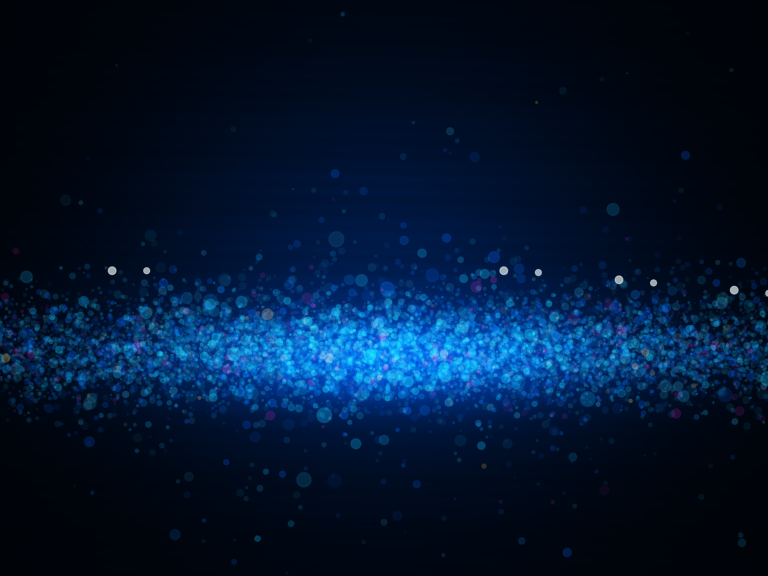
Reproduce this background procedurally as a WebGL 2 fragment shader.

```glsl
#version 300 es
precision highp float;
// A glittering horizontal band of blue bokeh discs over a dark navy glow.
// Rotated hash grids of shrinking cell size each scatter one disc per cell;
// a density curve thins the discs away from the band, and they blend by screen.

#define BAND_Y -0.112
#define BAND_X 0.02
#define BAND_UP 0.090
#define BAND_DOWN 0.078
#define LAYERS 26
#define CELL_BIG 0.056
#define CELL_SMALL 0.011
#define HALO_DENSITY 0.13
#define DISC_GAIN 0.78

uniform vec2 u_resolution;
out vec4 fragColor;

const vec3 NIGHT = vec3(0.0, 0.016, 0.042);
const vec3 NAVY = vec3(0.0, 0.080, 0.225);
const vec3 ROYAL = vec3(0.0, 0.20, 0.56);
const vec3 BLUE = vec3(0.02, 0.30, 0.88);
const vec3 CYAN = vec3(0.06, 0.72, 0.96);
const vec3 TEAL = vec3(0.14, 0.52, 0.66);
const vec3 MAGENTA = vec3(0.62, 0.06, 0.52);
const vec3 GOLD = vec3(0.80, 0.62, 0.12);

vec3 hash3(vec3 p) {
    p = fract(p * vec3(0.1031, 0.1030, 0.0973));
    p += dot(p, p.yxz + 33.33);
    return fract((p.xxy + p.yxx) * p.zyx);
}

float gauss(float x, float width) {
    return exp(-x * x / (width * width));
}

vec3 screenBlend(vec3 a, vec3 b) {
    return 1.0 - (1.0 - a) * (1.0 - clamp(b, 0.0, 1.0));
}

// Soft-edged disc with a slightly brighter rim
float disc(float d, float r, float soft) {
    float body = 1.0 - smoothstep(r - soft, r + soft, d);
    return body * (0.85 + 0.15 * smoothstep(0.5 * r, r, d));
}

// Chance that a disc exists at a place, given how large it is (0 to 1)
float density(vec2 c, float size) {
    float dy = c.y - BAND_Y;
    float spread = dy > 0.0 ? BAND_UP : BAND_DOWN;
    float core = gauss(dy, spread * mix(0.75, 1.1, size));
    float halo = HALO_DENSITY * gauss(dy, 0.22) * gauss(c.x, 0.6) * size;
    return core * mix(0.62, 0.95, gauss(c.x - BAND_X, 0.45)) + halo;
}

vec3 discTint(float pick) {
    vec3 tint = mix(BLUE, CYAN, smoothstep(0.25, 0.6, pick));
    tint = mix(tint, TEAL, step(0.72, pick));
    tint = mix(tint, MAGENTA, step(0.95, pick));
    return mix(tint, GOLD, step(0.988, pick));
}

// Broad vignette, band light and faint horizontal streaks
vec3 backdrop(vec2 p) {
    float dy = p.y - BAND_Y;
    float dx = p.x - BAND_X;
    vec3 col = NIGHT * mix(0.5, 1.0, gauss(p.x, 0.6));
    col += NAVY * gauss(p.x, 0.42) * gauss(p.y - 0.01, 0.34);
    float streak = sin(p.y * 91.0 + sin(p.x * 3.0)) * sin(p.y * 157.0 + p.x * 2.0);
    col *= 1.0 + 0.07 * streak;
    col += ROYAL * gauss(dx, 0.34) * gauss(dy + 0.012, 0.075);
    return col + ROYAL * 0.16 * gauss(dx, 0.6) * gauss(dy, 0.15);
}

// One grid of discs, returned as light
vec3 discLayer(vec2 p, float index, float soft) {
    float size = 1.0 - sqrt(index / float(LAYERS - 1));
    float cell = mix(CELL_SMALL, CELL_BIG, size);
    float angle = index * 2.4 + 0.3;
    mat2 turn = mat2(cos(angle), sin(angle), -sin(angle), cos(angle));
    vec2 shift = vec2(7.3, 3.7) * (index + 1.0);
    vec2 id = floor(turn * p / cell + shift);
    vec3 place = hash3(vec3(id + 200.0, index + 1.0));
    vec3 look = hash3(vec3(id + 517.0, index + 41.0));
    float radius = mix(0.10, 0.25, place.z);
    vec2 inCell = mix(vec2(radius + 0.03), vec2(0.97 - radius), place.xy);
    vec2 center = transpose(turn) * (id + inCell - shift) * cell;
    float shown = step(look.x, density(center, size));
    float core = gauss(center.x - BAND_X, 0.40) * gauss(center.y - BAND_Y, 0.10);
    float glow = mix(0.18, 0.75, look.y * look.y) * mix(0.60, 1.15, core);
    float d = length(p - center);
    float r = radius * cell;
    float light = disc(d, r, soft) + 0.18 * core * gauss(d, r * 1.5);
    return discTint(look.z) * light * glow * shown * DISC_GAIN;
}

// Pairs of pale sparks along the upper fringe
float paleSparks(vec2 p, float soft) {
    float sum = 0.0;
    for (int i = 0; i < 8; i++) {
        float second = float(i % 2);
        float x = mod(0.875 + 0.2 * float(i / 2), 1.28) + 0.06 * second;
        float y = 0.53 - 0.09 * max(x - 0.9, 0.0);
        vec2 c = vec2(x - 0.667, y - 0.5);
        sum += disc(length(p - c), 0.0075 - 0.0015 * second, soft);
    }
    return min(sum, 1.0);
}

void main() {
    vec2 p = (gl_FragCoord.xy - 0.5 * u_resolution) / u_resolution.y;
    float soft = 0.8 / u_resolution.y;
    vec3 col = backdrop(p);
    for (int i = 0; i < LAYERS; i++)
        col = screenBlend(col, discLayer(p, float(i), soft));
    col = mix(col, vec3(0.86, 0.90, 0.90), 0.85 * paleSparks(p, soft));
    fragColor = vec4(col, 1.0);
}
```
